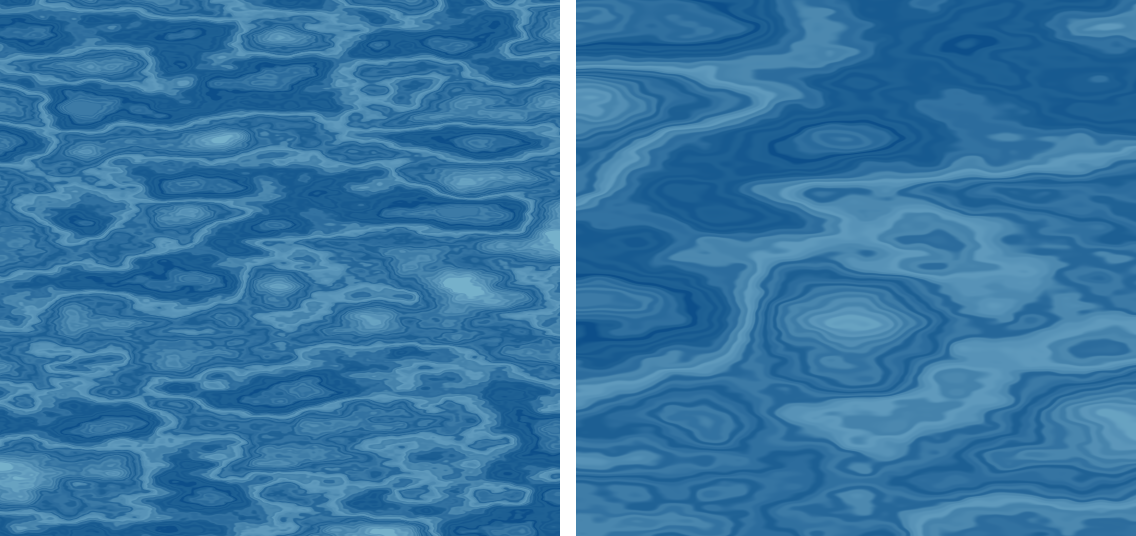
Left, the full canvas; right, a detail of the centre.
A Shadertoy shader for this texture:

```glsl
const vec2  BASE_FREQ = vec2(5.6, 15.0);   // noise cells per canvas height
const int   OCTAVES   = 5;
const float GAIN      = 0.43;
const float CONTRAST  = 1.7;               // spread of heights over the tone ramp
const float EDGE      = 0.15;              // flat part at each end of a tone step
const float SEED      = 17.0;

// Palette, dark to light
const vec3 COLORS[6] = vec3[6](
    vec3(0.05, 0.31, 0.54), vec3(0.12, 0.38, 0.58), vec3(0.18, 0.43, 0.62),
    vec3(0.27, 0.51, 0.67), vec3(0.36, 0.59, 0.73), vec3(0.47, 0.70, 0.80));

// Palette position at evenly spaced heights: deep pools, pale rims, banded shelves, bright peaks
const int TONE_COUNT = 40;
const float TONES[TONE_COUNT] = float[TONE_COUNT](
    2.6, 2.1, 2.9, 1.9, 2.5, 1.7, 2.1, 1.0, -0.1, 0.9,
    1.0, 0.5, 1.0, 0.6, 0.9, 2.2, 1.9, 3.3, 3.0, 4.1,
    3.8, 3.3, 1.5, 2.6, 2.1, 0.9, 1.9, 2.3, 1.1, 2.7,
    2.2, 3.2, 2.7, 3.6, 3.1, 4.0, 3.7, 4.4, 4.1, 4.9);

float hash(vec2 p) {
    vec3 q = fract(vec3(p.xyx) * 0.1031);
    q += dot(q, q.yzx + 33.33);
    return fract((q.x + q.y) * q.z);
}

float valueNoise(vec2 p) {
    vec2 cell = floor(p);
    vec2 f = fract(p);
    f = f * f * (3.0 - 2.0 * f);
    float low  = mix(hash(cell), hash(cell + vec2(1.0, 0.0)), f.x);
    float high = mix(hash(cell + vec2(0.0, 1.0)), hash(cell + vec2(1.0)), f.x);
    return mix(low, high, f.y);
}

// Layered noise, wide in x and shallow in y
float waterHeight(vec2 p) {
    vec2 q = p * BASE_FREQ + SEED;
    float sum = 0.0, total = 0.0, amplitude = 1.0;
    for (int i = 0; i < OCTAVES; i++) {
        sum += amplitude * valueNoise(q);
        total += amplitude;
        amplitude *= GAIN;
        q = q * 2.0 + vec2(13.37, 7.71);
    }
    return sum / total;
}

vec3 palette(float tone) {
    float t = clamp(tone, 0.0, 5.0);
    int i = min(int(t), 4);
    return mix(COLORS[i], COLORS[i + 1], t - float(i));
}

vec3 waterColor(vec2 p) {
    float level = clamp(0.5 + (waterHeight(p) - 0.5) * CONTRAST, 0.0, 1.0);
    float x = level * float(TONE_COUNT - 1);
    int i = min(int(x), TONE_COUNT - 2);
    float step01 = smoothstep(EDGE, 1.0 - EDGE, x - float(i));
    return palette(mix(TONES[i], TONES[i + 1], step01));
}

void mainImage(out vec4 fragColor, in vec2 fragCoord) {
    // Four samples per pixel smooth the thin contour lines
    vec3 color = vec3(0.0);
    for (int i = 0; i < 4; i++) {
        vec2 offset = vec2(i % 2, i / 2) * 0.5 - 0.25;
        color += waterColor((fragCoord + offset) / iResolution.y);
    }
    fragColor = vec4(color * 0.25, 1.0);
}
```
